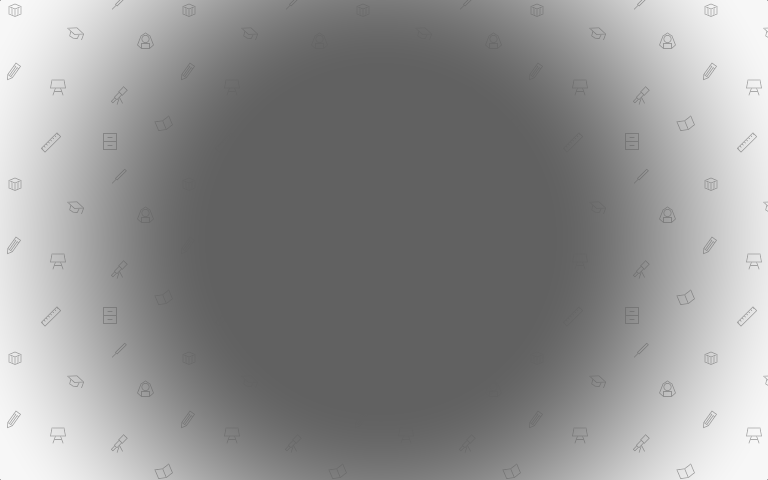
This background is drawn by a WebGL 1 fragment shader. Its source:

```glsl
precision highp float;
uniform vec2 u_resolution;

#define HEIGHT 480.0          // design units along the canvas height
#define TILE 174.0            // period of the icon pattern
#define STROKE 0.34           // half width of icon lines
#define CENTER vec2(0.496, 0.502)
#define SHADE_INNER 166.0
#define SHADE_OUTER 437.0
#define CORNER 3.0
#define SHADE_COLOR vec3(0.38)
#define PAPER_COLOR vec3(0.97)
#define INK_COLOR vec3(0.62)

float segment(vec2 p, vec2 a, vec2 b) {
  vec2 d = b - a;
  return length(p - a - d * clamp(dot(p - a, d) / dot(d, d), 0.0, 1.0));
}

// Two joined segments
float bend(vec2 p, vec2 a, vec2 b, vec2 c) { return min(segment(p, a, b), segment(p, b, c)); }

float boxDist(vec2 p, vec2 halfSize) {
  vec2 d = abs(p) - halfSize;
  return length(max(d, 0.0)) + min(max(d.x, d.y), 0.0);
}

float frame(vec2 p, vec2 halfSize) { return abs(boxDist(p, halfSize)); }

// Local frame of an icon, repeated once per tile
vec2 place(vec2 p, float x, float y, float angle) {
  vec2 q = mod(p - vec2(x, -y) + 0.5 * TILE, TILE) - 0.5 * TILE;
  float c = cos(angle), s = sin(angle);
  return vec2(c * q.x + s * q.y, c * q.y - s * q.x);
}

// Icons: distance to their outlines
float cube(vec2 p) {
  p.x = abs(p.x);
  float d = bend(p, vec2(0.0, 6.0), vec2(6.0, 3.5), vec2(6.0, -4.0));
  d = min(d, bend(p, vec2(6.0, 3.5), vec2(0.0, 1.0), vec2(0.0, -6.5)));
  d = min(d, segment(p, vec2(6.0, -4.0), vec2(0.0, -6.5)));
  return min(d, segment(p, vec2(3.0, 2.2), vec2(3.0, -5.2)));
}

float cap(vec2 p) {
  float d = segment(abs(p - vec2(0.0, 2.0)), vec2(8.5, 0.0), vec2(0.0, 3.5));
  d = min(d, segment(p, vec2(8.5, 2.0), vec2(8.5, -4.0)));
  return min(d, bend(vec2(abs(p.x), p.y), vec2(4.5, 0.0), vec2(4.0, -4.5), vec2(0.0, -5.5)));
}

float backpack(vec2 p) {
  p.x = abs(p.x);
  float d = min(abs(length(p - vec2(0.0, 2.0)) - 3.6), frame(p + vec2(0.0, 5.0), vec2(4.0, 2.5)));
  d = min(d, bend(p, vec2(0.0, 8.0), vec2(4.5, 5.0), vec2(8.0, -4.0)));
  return min(d, segment(p, vec2(8.0, -4.0), vec2(4.0, -7.5)));
}

float pencil(vec2 p) {
  p.y = abs(p.y);
  float d = min(frame(p - vec2(2.0, 0.0), vec2(7.0, 2.8)), segment(p, vec2(-5.0, 2.8), vec2(-9.5, 0.0)));
  return min(d, bend(p, vec2(-5.0, 0.9), vec2(6.0, 0.9), vec2(6.0, 2.8)));
}

float chair(vec2 p) {
  p.x = abs(p.x);
  float d = bend(p, vec2(0.0, 7.0), vec2(6.0, 7.0), vec2(7.5, -1.0));
  d = min(d, bend(p, vec2(0.0, -1.0), vec2(2.5, -1.0), vec2(5.0, -8.0)));
  d = min(d, segment(p, vec2(2.5, -1.0), vec2(7.5, -1.0)));
  return min(d, segment(p, vec2(0.0, -4.5), vec2(3.7, -4.5)));
}

float telescope(vec2 p) {
  float d = min(frame(p - vec2(6.0, 1.0), vec2(3.5, 2.5)), frame(p - vec2(-1.0, 1.0), vec2(3.5, 1.8)));
  d = min(d, frame(p - vec2(-7.0, 1.0), vec2(2.5, 1.1)));
  return min(d, bend(p, vec2(-7.5, -4.0), vec2(-1.0, -1.0), vec2(-3.0, -7.0)));
}

float book(vec2 p) {
  p.x = abs(p.x);
  float d = bend(p, vec2(0.0, -6.0), vec2(0.0, 3.5), vec2(7.5, 5.5));
  return min(d, bend(p, vec2(7.5, 5.5), vec2(7.5, -4.0), vec2(0.0, -6.0)));
}

float ruler(vec2 p) {
  vec2 tick = vec2(mod(p.x, 3.0) - 1.5, p.y);
  float ticks = max(segment(tick, vec2(0.0, 0.9), vec2(0.0, 2.5)), abs(p.x) - 10.0);
  return min(frame(p, vec2(11.0, 2.6)), ticks);
}

float cabinet(vec2 p) {
  p.y = abs(p.y);
  float d = min(frame(p, vec2(6.5, 8.0)), segment(p, vec2(-6.5, 0.0), vec2(6.5, 0.0)));
  return min(d, segment(p, vec2(-2.0, 4.0), vec2(2.0, 4.0)));
}

float pen(vec2 p) {
  return min(frame(p - vec2(2.0, 0.0), vec2(6.5, 1.1)), segment(p, vec2(-4.5, 0.0), vec2(-10.0, 0.0)));
}

float iconDist(vec2 p) {
  float d = min(cube(place(p, 15.0, 10.0, 0.0)), cap(place(p, 75.0, 33.0, -0.35)));
  d = min(d, min(backpack(place(p, 145.5, 41.0, 0.0)), pencil(place(p, 13.0, 72.0, 0.95))));
  d = min(d, min(chair(place(p, 58.0, 87.0, 0.0)), telescope(place(p, 119.5, 96.0, 0.8))));
  d = min(d, min(book(place(p, 164.0, 124.0, 0.4)), ruler(place(p, 51.0, 142.5, 0.78))));
  return min(d, min(cabinet(place(p, 110.0, 141.5, 0.0)), pen(place(p, 119.5, 2.0, 0.78))));
}

void main() {
  float unit = HEIGHT / u_resolution.y;
  vec2 p = gl_FragCoord.xy * unit, size = u_resolution * unit;
  // Paper with tiled line icons, anchored at the top left
  float ink = clamp((STROKE - iconDist(p - vec2(0.0, HEIGHT))) / unit + 0.5, 0.0, 1.0);
  vec3 page = mix(PAPER_COLOR, INK_COLOR, ink);
  // Round shade over the page
  vec3 color = mix(SHADE_COLOR, page, smoothstep(SHADE_INNER, SHADE_OUTER, length(p - CENTER * size)));
  // Rounded canvas corners
  float edge = boxDist(p - 0.5 * size, 0.5 * size - CORNER) - CORNER;
  gl_FragColor = vec4(mix(color, SHADE_COLOR, clamp(edge / unit, 0.0, 1.0)), 1.0);
}
```
